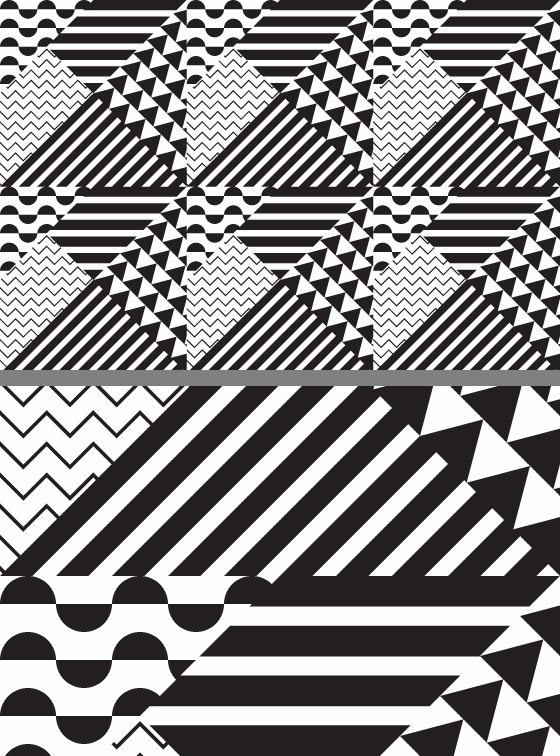
Top: the whole. Bottom: its middle third, enlarged.
A Shadertoy shader for this pattern:

```glsl
// A square tile, three across, split by diagonals into five black and white areas:
// half discs, level bars, zigzags, slanted bars and stacked triangles.
// Each area is a yes/no ink formula; supersampling smooths every edge and seam.

// Alternating domes and bowls on shared horizontal rows.
bool halfDiscs(vec2 p) {
    vec2 cell = fract(p * 10.0) - 0.5;
    bool dome = mod(floor(p.x * 10.0), 2.0) < 0.5;
    return length(cell) < 0.5 && (dome ? cell.y < 0.0 : cell.y > 0.0);
}

// Thin 45 degree zigzag lines stacked downwards.
bool zigzags(vec2 p) {
    float wave = abs(fract(p.x * 12.0) - 0.5) / 12.0;
    float offset = abs(fract((p.y + wave) * 18.0) - 0.5) / 18.0;
    return offset * 0.707 < 0.0032;
}

// Triangles in diagonal columns, each apex touching the next base.
bool triangles(float sum, float diff) {
    vec2 cell = fract(vec2((sum - 1.0) * 6.0, diff * 7.0));
    return abs(cell.x - 0.5) < 0.5 * (1.0 - cell.y);
}

// Ink at p inside one tile, with p.y running downwards.
bool tileInk(vec2 p) {
    float sum = p.x + p.y;
    float diff = p.x - p.y;
    if (sum < 0.5) return halfDiscs(p);
    if (sum < 1.0) return diff > 0.0 ? fract(p.y * 11.25) < 0.615 : zigzags(p);
    return diff > 0.0 ? triangles(sum, diff) : fract((sum - 1.0) * 10.0) < 0.58;
}

void mainImage(out vec4 fragColor, in vec2 fragCoord) {
    const int grid = 4;
    float coverage = 0.0;

    // Average a grid of samples, with tiles anchored at the top left.
    for (int i = 0; i < grid * grid; i++) {
        vec2 jitter = (vec2(i % grid, i / grid) + 0.5) / float(grid) - 0.5;
        vec2 position = fragCoord + jitter;
        position.y = iResolution.y - position.y;
        vec2 tile = fract(position * 3.0 / iResolution.x);
        coverage += tileInk(tile) ? 1.0 : 0.0;
    }
    coverage /= float(grid * grid);

    vec3 paper = vec3(0.995);
    vec3 ink = vec3(0.137, 0.122, 0.126);
    fragColor = vec4(mix(paper, ink, coverage), 1.0);
}
```
